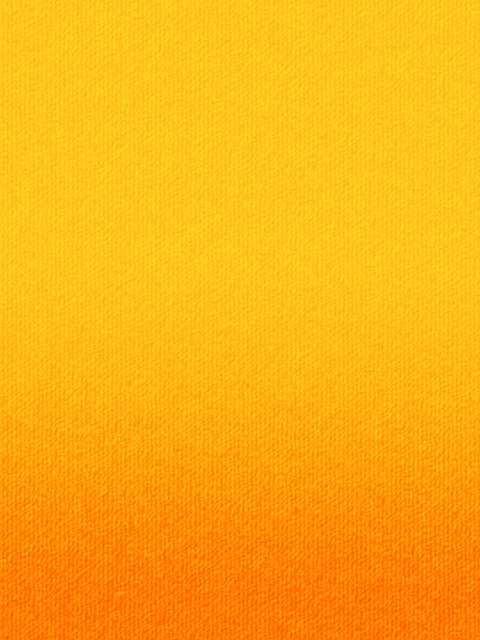
Give the GLSL for this background, as a Shadertoy shader.

```glsl
const vec3 EMBER  = vec3(0.99, 0.480, 0.005);
const vec3 ORANGE = vec3(0.99, 0.585, 0.025);
const vec3 AMBER  = vec3(0.99, 0.705, 0.075);
const vec3 GOLD   = vec3(0.99, 0.775, 0.115);

const float RIBS = 110.0;         // vertical ribs across the width
const float TWILL = 84.0;         // diagonal threads across the width
const float SLUBS = 150.0;        // slub cells across the width
const float GRAIN = 270.0;        // grain cells across the width
const float RELIEF_TOP = 0.062;   // cloth contrast in the gold
const float RELIEF_BASE = 0.125;  // cloth contrast in the orange
const float TAU = 6.2831853;

float hash(vec2 p) {
    vec3 q = fract(vec3(p.xyx) * 0.1031);
    q += dot(q, q.yzx + 33.33);
    return fract((q.x + q.y) * q.z);
}

float noise(vec2 p) {
    vec2 cell = floor(p);
    vec2 f = fract(p);
    f = f * f * (3.0 - 2.0 * f);
    float low = mix(hash(cell), hash(cell + vec2(1.0, 0.0)), f.x);
    float high = mix(hash(cell + vec2(0.0, 1.0)), hash(cell + 1.0), f.x);
    return mix(low, high, f.y);
}

// Vertical blend from deep orange to gold
vec3 gradient(float y) {
    vec3 color = mix(EMBER, ORANGE, smoothstep(0.04, 0.28, y));
    color = mix(color, AMBER, smoothstep(0.18, 0.43, y));
    return mix(color, GOLD, smoothstep(0.34, 0.62, y));
}

// Signed height of the woven cloth, roughly -1 to 1
float weave(vec2 p) {
    float wobble = noise(p * 50.0) - 0.5;
    float rib = sin(TAU * (p.x * RIBS + 0.25 * wobble));
    float twill = sin(TAU * (TWILL * (p.y - 0.75 * p.x) + 1.6 * wobble));

    // Short slubs stretched along the diagonal threads
    vec2 along = vec2(0.8 * p.x + 0.6 * p.y, 0.8 * p.y - 0.6 * p.x);
    float slub = noise(along * SLUBS * vec2(0.5, 1.3)) - 0.5;
    float grain = noise(p * GRAIN + 19.0) - 0.5;
    return 0.36 * rib + 0.28 * twill + 0.50 * slub + 1.10 * grain;
}

void mainImage(out vec4 fragColor, in vec2 fragCoord) {
    vec2 uv = fragCoord / iResolution.xy;
    vec2 p = fragCoord / iResolution.x;

    // Relief grows stronger toward the base
    float relief = mix(RELIEF_BASE, RELIEF_TOP, smoothstep(0.1, 0.6, uv.y));
    float height = weave(p) * relief;

    vec3 color = gradient(uv.y) + height * vec3(0.1, 1.0, 0.35);
    fragColor = vec4(clamp(color, 0.0, 1.0), 1.0);
}
```
